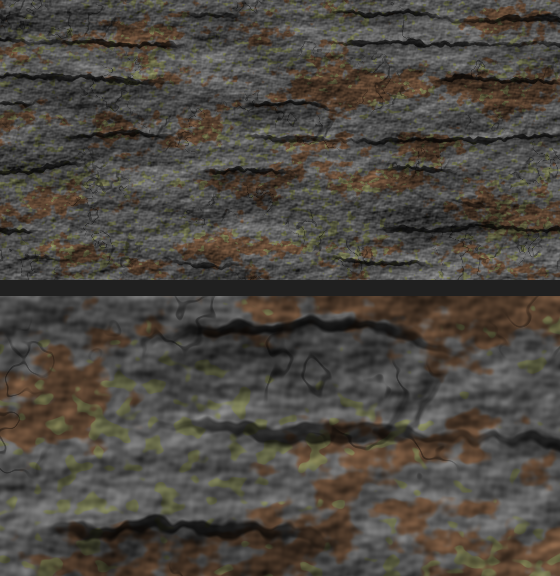
Top, the full canvas; bottom, a detail of the centre.
Give the GLSL for this texture, as a Shadertoy shader.

```glsl
const vec3 GREY_TINT  = vec3(1.00, 1.00, 1.00);
const vec3 RUST_TINT  = vec3(1.00, 0.74, 0.54);
const vec3 OLIVE_TINT = vec3(1.08, 1.11, 0.72);
const int LEDGE_COUNT = 9;

float hash(vec2 cell) {
    vec3 q = fract(cell.xyx * 0.1031);
    q += dot(q, q.yzx + 33.33);
    return fract((q.x + q.y) * q.z);
}

float cornerSlope(vec2 cell, vec2 corner, vec2 f) {
    float angle = 6.28318 * hash(cell + corner);
    return dot(vec2(cos(angle), sin(angle)), f - corner);
}

float gradientNoise(vec2 p) {
    vec2 cell = floor(p), f = fract(p);
    vec2 u = f * f * f * (f * (f * 6.0 - 15.0) + 10.0);
    float low  = mix(cornerSlope(cell, vec2(0, 0), f), cornerSlope(cell, vec2(1, 0), f), u.x);
    float high = mix(cornerSlope(cell, vec2(0, 1), f), cornerSlope(cell, vec2(1, 1), f), u.x);
    return mix(low, high, u.y);
}

float fbm(vec2 p, int octaves) {
    float sum = 0.0, amplitude = 0.5;
    for (int i = 0; i < octaves; i++) {
        sum += amplitude * gradientNoise(p);
        p = p * 2.03 + 17.3;
        amplitude *= 0.5;
    }
    return sum;
}

float band(float x, float centre, float width) {
    float d = (x - centre) / width;
    return exp(-d * d);
}

// Rock surface height, stretched along the bedding
float relief(vec2 p) {
    return fbm(p * vec2(8.0, 14.0) + 5.0, 4) + 0.35 * fbm(p * vec2(26.0, 20.0) + 40.0, 3);
}

float toplight(vec2 p, vec2 toLight) {
    return relief(p) - relief(p + toLight);
}

// One broken bedding crack: x = dark gap, y = soft shadow under it
vec2 ledge(vec2 p, float id) {
    float level = (id + 0.5 + 0.6 * (hash(vec2(id, 7.0)) - 0.5)) / float(LEDGE_COUNT);
    float wander = 0.09 * fbm(vec2(p.x * 2.2, id * 7.3), 3)
                 + 0.022 * fbm(vec2(p.x * 22.0, id * 3.7), 3);
    float d = p.y - level - wander + 0.008 * gradientNoise(p * 45.0);
    float presence = smoothstep(0.02, 0.22, gradientNoise(vec2(p.x * 1.9 + id * 5.1, id * 13.4)));
    float width = presence * (0.002 + 0.016 * abs(gradientNoise(vec2(p.x * 9.0, id * 4.6))));
    float gap = presence * (1.0 - smoothstep(width, width + 0.006, abs(d)));
    float below = 1.0 - smoothstep(-0.004, 0.004, d);
    return vec2(gap, presence * below * exp(min(d, 0.0) * 28.0));
}

vec2 allLedges(vec2 p) {
    vec2 result = vec2(0.0);
    for (int i = 0; i < LEDGE_COUNT; i++) {
        result = max(result, ledge(p, float(i)));
    }
    return result;
}

// Thin, mostly upright fractures in scattered patches
float fissures(vec2 p) {
    vec2 warped = p * vec2(11.0, 6.0) + 1.6 * fbm(p * 14.0, 3);
    float line = 1.0 - smoothstep(0.01, 0.06, abs(gradientNoise(warped + 60.0)));
    return line * smoothstep(0.08, 0.28, gradientNoise(p * vec2(4.0, 6.0) + 90.0));
}

float rustCover(vec2 p, float shadow) {
    float bias = 0.13 * band(p.y, 0.36, 0.08) * smoothstep(0.5, 0.9, p.x)
               + 0.13 * band(p.y, 0.66, 0.04) * smoothstep(1.0, 1.3, p.x)
               + 0.11 * band(p.y, 0.90, 0.05) * smoothstep(1.4, 1.7, p.x);
    float stain = fbm(p * vec2(3.0, 6.5) + 21.0, 4) + 0.55 * fbm(p * vec2(24.0, 30.0) + 3.0, 3);
    return smoothstep(0.08, 0.20, stain + bias + 0.07 * shadow);
}

float oliveCover(vec2 p) {
    float lichen = fbm(p * vec2(34.0, 42.0) + 71.0, 2) + 0.5 * fbm(p * vec2(3.0, 7.0) + 33.0, 3);
    return smoothstep(0.14, 0.21, lichen + 0.09 * band(p.y, 0.17, 0.05));
}

void mainImage(out vec4 fragColor, in vec2 fragCoord) {
    vec2 p = fragCoord / iResolution.y;
    vec2 cracks = allLedges(p);

    // Brightness: broad strata, fine grain and light from above
    float strata = fbm(p * vec2(1.6, 6.0) + 11.0, 4);
    float grain = fbm(p * vec2(60.0, 52.0) + 8.0, 2);
    float tone = 0.325 + 0.30 * strata + 0.15 * grain;
    tone += 1.15 * toplight(p, vec2(-0.002, 0.005));
    tone += 0.05 * band(p.y, 0.79, 0.07) - 0.03 * band(p.y, 0.62, 0.05);
    tone *= 1.0 - 0.35 * cracks.y;
    tone *= 1.0 - 0.35 * fissures(p);
    tone *= 1.0 - 0.68 * cracks.x;
    tone = clamp(tone, 0.05, 0.56);

    // Mineral stains and lichen over the grey stone
    vec3 tint = mix(GREY_TINT, RUST_TINT, rustCover(p, cracks.y));
    tint = mix(tint, OLIVE_TINT, 0.85 * oliveCover(p));
    fragColor = vec4(tone * tint, 1.0);
}
```
